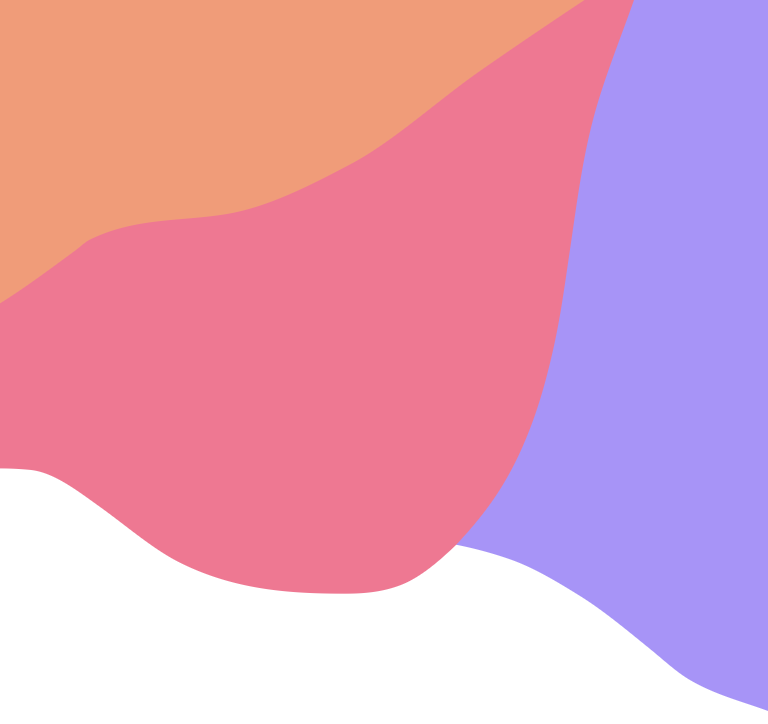
Give the GLSL for this background, as a WebGL 1 fragment shader.

```glsl
precision highp float;

uniform vec2 u_resolution;

#define PAPER  vec3(1.0, 1.0, 1.0)
#define VIOLET vec3(0.653, 0.580, 0.970)
#define PINK   vec3(0.934, 0.471, 0.573)
#define ORANGE vec3(0.942, 0.612, 0.475)
#define EDGE_SOFTNESS 1.0

// Cubic between two knots (position, value, slope); returns value and slope
vec2 span(float t, vec3 a, vec3 b) {
  float w = b.x - a.x;
  float s = (t - a.x) / w;
  float rise = b.y - a.y;
  float c2 = 3.0 * rise - w * (2.0 * a.z + b.z);
  float c3 = w * (a.z + b.z) - 2.0 * rise;
  float value = a.y + s * (w * a.z + s * (c2 + s * c3));
  float slope = a.z + s * (2.0 * c2 + 3.0 * s * c3) / w;
  return vec2(value, slope);
}

// Smooth curve through seven knots, held constant past its ends
vec2 curve(float t, vec3 a, vec3 b, vec3 c, vec3 d, vec3 e, vec3 f, vec3 g) {
  t = clamp(t, a.x, g.x);
  if (t < b.x) return span(t, a, b);
  if (t < c.x) return span(t, b, c);
  if (t < d.x) return span(t, c, d);
  if (t < e.x) return span(t, d, e);
  if (t < f.x) return span(t, e, f);
  return span(t, f, g);
}

// Antialiased coverage of the side where "across" exceeds the curve;
// size holds the canvas extent along and across the curve
float cover(float across, vec2 edge, vec2 size) {
  float tilt = edge.y * size.y / size.x;
  float dist = (across - edge.x) * size.y / sqrt(1.0 + tilt * tilt);
  return clamp(dist / EDGE_SOFTNESS + 0.5, 0.0, 1.0);
}

void main() {
  vec2 size = u_resolution;
  vec2 uv = gl_FragCoord.xy / size;

  // Lower rim of the violet sheet
  vec2 violetRim = curve(uv.x,
    vec3(0.000, 0.391, -0.20), vec3(0.594, 0.2476, -0.21),
    vec3(0.664, 0.2275, -0.37), vec3(0.755, 0.177, -0.66),
    vec3(0.846, 0.104, -0.86), vec3(0.898, 0.061, -0.62),
    vec3(1.000, 0.018, -0.39));

  // Lower rim of the pink sheet, up to its corner
  vec2 pinkRim = curve(uv.x,
    vec3(0.000, 0.353, 0.00), vec3(0.039, 0.351, -0.10),
    vec3(0.130, 0.300, -0.76), vec3(0.234, 0.223, -0.53),
    vec3(0.449, 0.180, 0.00), vec3(0.521, 0.1916, 0.40),
    vec3(0.594, 0.2476, 1.03));

  // Right flank of the pink sheet, as a function of height
  vec2 pinkFlank = curve(uv.y,
    vec3(0.2476, 0.594, 0.89), vec3(0.308, 0.641, 0.66),
    vec3(0.405, 0.689, 0.37), vec3(0.516, 0.720, 0.215),
    vec3(0.654, 0.742, 0.14), vec3(0.834, 0.772, 0.245),
    vec3(1.000, 0.8255, 0.33));

  // Lower rim of the orange sheet
  vec2 orangeRim = curve(uv.x,
    vec3(0.000, 0.581, 0.66), vec3(0.098, 0.654, 0.78),
    vec3(0.117, 0.669, 0.52), vec3(0.293, 0.704, 0.17),
    vec3(0.456, 0.773, 0.56), vec3(0.625, 0.902, 0.74),
    vec3(0.781, 1.014, 0.70));

  // Stack the sheets from back to front
  float violet = cover(uv.y, violetRim, size);
  float pink = min(cover(uv.y, pinkRim, size),
                   1.0 - cover(uv.x, pinkFlank, size.yx));
  float orange = cover(uv.y, orangeRim, size);

  vec3 color = mix(PAPER, VIOLET, violet);
  color = mix(color, PINK, pink);
  color = mix(color, ORANGE, orange);
  gl_FragColor = vec4(color, 1.0);
}
```
